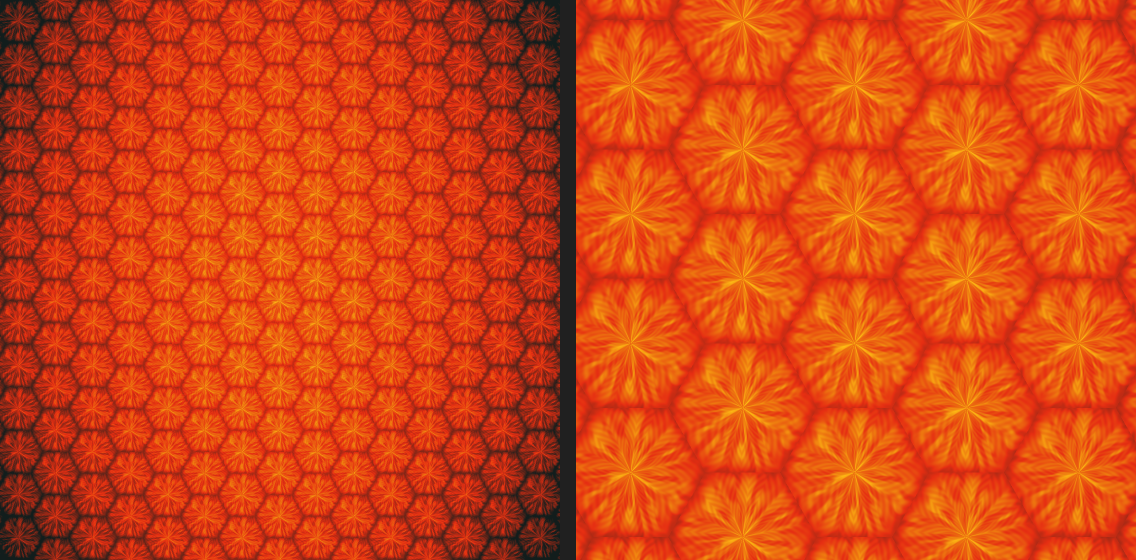
Left, the full canvas; right, a detail of the centre.
Give the GLSL for this pattern, as a Shadertoy shader.

```glsl
// Honeycomb of furry, glowing rosettes fading from ember orange to charcoal corners.

const float TAU = 6.2831853;
const float ROWS = 13.0;               // cells from bottom to top
const vec2 PERIOD = vec2(1.7320508, 1.0);
const vec2 CENTER = vec2(-0.0008, 0.0008);
const int SUBSAMPLES = 2;

float hash(vec2 p) {
    vec3 q = fract(p.xyx * vec3(0.1031, 0.1030, 0.0973));
    q += dot(q, q.yzx + 33.33);
    return fract((q.x + q.y) * q.z);
}

// Value noise around a ring: turn is wrapped after count steps.
float ringNoise(float turn, float count, float depth, float seed) {
    vec2 p = vec2(turn * count, depth);
    vec2 cell = floor(p);
    vec2 f = p - cell;
    f = f * f * (3.0 - 2.0 * f);
    float left = mod(cell.x, count);
    float right = mod(cell.x + 1.0, count);
    float row = cell.y + seed;
    float near = mix(hash(vec2(left, row)), hash(vec2(right, row)), f.x);
    float far = mix(hash(vec2(left, row + 1.0)), hash(vec2(right, row + 1.0)), f.x);
    return mix(near, far, f.y);
}

// Offset from the closest point of one rectangular lattice.
vec2 latticeOffset(vec2 p, vec2 origin) {
    vec2 q = p - origin;
    return q - PERIOD * round(q / PERIOD);
}

// Offset from the closest cell centre; two lattices make the honeycomb.
vec2 hexOffset(vec2 p) {
    vec2 a = latticeOffset(p, vec2(0.0, 0.5));
    vec2 b = latticeOffset(p, vec2(0.5 * PERIOD.x, 0.0));
    return dot(a, a) < dot(b, b) ? a : b;
}

// Distance inward from the border of a flat-topped hexagon.
float hexInset(vec2 p) {
    p = abs(p);
    return 0.5 - max(p.y, dot(p, vec2(0.8660254, 0.5)));
}

// Heat of one rosette: soft border, tufts, feathered hairs and thin spokes.
float rosette(vec2 p) {
    float r = length(p);
    float turn = atan(p.y, p.x) / TAU + 0.5;
    float bend = (ringNoise(turn, 13.0, r * 9.0, 3.0) - 0.5) * 0.06 * r;
    float tuft = ringNoise(turn + bend, 19.0, r * 4.0, 17.0);
    float hair = smoothstep(0.15, 0.85, ringNoise(turn + bend, 68.0, r * 9.0, 41.0));

    // Unevenly spread spokes carry slanted barbs on both sides.
    float spokeTurn = turn * 9.0 + 0.7 * ringNoise(turn, 6.0, 0.0, 71.0);
    float spoke = pow(0.5 + 0.5 * cos(TAU * spokeTurn), 9.0);
    float aside = abs(fract(spokeTurn + 0.5) - 0.5);
    float barb = 0.5 + 0.5 * cos(TAU * (14.0 * r - 5.0 * aside));

    float body = smoothstep(-0.01, 0.09, hexInset(p));
    float disc = 1.0 - smoothstep(0.40, 0.57, r + 0.10 * (tuft - 0.5));
    float fur = smoothstep(0.25, 0.9, tuft) * (0.2 + 0.8 * hair);
    float hairFade = smoothstep(0.05, 0.20, r);

    float heat = 0.40 + 0.12 * body + 0.07 * disc;
    heat += 0.15 * fur * disc;
    heat += (0.17 * (hair - 0.5) + 0.07 * (barb - 0.5)) * hairFade * (0.3 + 0.7 * disc);
    heat += 0.27 * spoke * exp(-5.0 * r) * disc;
    return heat + 0.08 * exp(-110.0 * r * r);
}

// Cooling toward the rim, stronger at the sides than at top and bottom.
float vignette(vec2 p) {
    vec2 d = 4.0 * p * p;
    return 0.31 * d.x + 0.15 * d.y + 0.14 * d.x * d.y;
}

vec3 emberRamp(float heat) {
    vec3 charcoal = vec3(0.07, 0.115, 0.11);
    vec3 red = vec3(0.90, 0.18, 0.07);
    vec3 orange = vec3(0.93, 0.47, 0.06);
    vec3 yellow = vec3(1.0, 0.76, 0.08);
    vec3 color = mix(charcoal, red, clamp(heat / 0.46, 0.0, 1.0));
    color = mix(color, orange, clamp((heat - 0.46) / 0.27, 0.0, 1.0));
    return mix(color, yellow, clamp((heat - 0.73) / 0.22, 0.0, 1.0));
}

vec3 shade(vec2 p) {
    return emberRamp(rosette(hexOffset((p - CENTER) * ROWS)) - vignette(p));
}

void mainImage(out vec4 fragColor, in vec2 fragCoord) {
    // Average a small grid inside the pixel to keep the hairs smooth.
    float scale = min(iResolution.x, iResolution.y);
    vec3 sum = vec3(0.0);
    for (int y = 0; y < SUBSAMPLES; y++) {
        for (int x = 0; x < SUBSAMPLES; x++) {
            vec2 jitter = (vec2(x, y) + 0.5) / float(SUBSAMPLES) - 0.5;
            sum += shade((fragCoord + jitter - 0.5 * iResolution.xy) / scale);
        }
    }
    fragColor = vec4(sum / float(SUBSAMPLES * SUBSAMPLES), 1.0);
}
```
